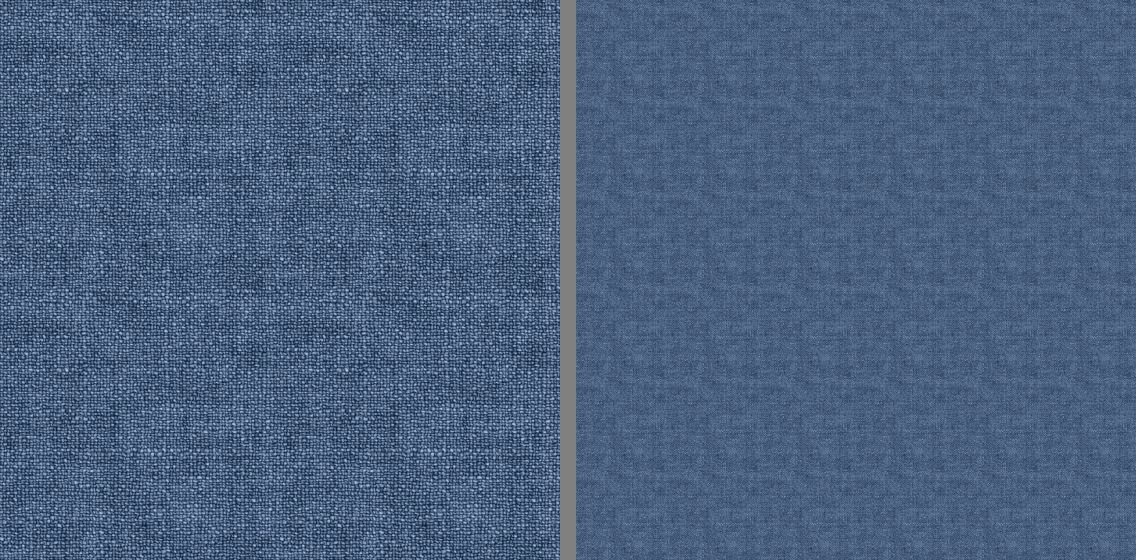
Left: one tile. Right: repeated 3 by 3.
A WebGL 2 fragment shader for this texture:

```glsl
#version 300 es
precision highp float;

uniform vec2 u_resolution;
out vec4 fragColor;

const float PI = 3.1415927;
const vec2 REPEATS = vec2(2.0);          // cloth panels across and down
const vec2 THREADS = vec2(78.0, 86.0);   // warp and weft threads per panel, both even
const float TWIST = 0.22;                // slant of the spun yarn on each stitch
const vec3 SHADOW_BLUE = vec3(0.10, 0.18, 0.29);
const vec3 PALE_BLUE = vec3(0.53, 0.63, 0.76);
const vec3 DUSTY_MAUVE = vec3(0.50, 0.49, 0.58);

float hash(vec2 p, float seed) {
    vec3 h = fract(vec3(p.xyx + seed) * 0.1031);
    h += dot(h, h.yzx + 33.33);
    return fract((h.x + h.y) * h.z);
}

float cornerSlope(vec2 corner, vec2 offset, vec2 period, float seed) {
    float angle = 2.0 * PI * hash(mod(corner, period), seed);
    return dot(vec2(cos(angle), sin(angle)), offset);
}

// Gradient noise that wraps after a whole number of cells
float gradientNoise(vec2 p, vec2 period, float seed) {
    vec2 i = floor(p);
    vec2 f = p - i;
    vec2 s = f * f * f * (f * (f * 6.0 - 15.0) + 10.0);
    vec2 e = vec2(1.0, 0.0);
    float low = mix(cornerSlope(i, f, period, seed),
                    cornerSlope(i + e.xy, f - e.xy, period, seed), s.x);
    float high = mix(cornerSlope(i + e.yx, f - e.yx, period, seed),
                     cornerSlope(i + e.xx, f - e.xx, period, seed), s.x);
    return mix(low, high, s.y);
}

float panelNoise(vec2 uv, vec2 cells, float seed) {
    return gradientNoise(uv * cells, cells, seed);
}

// Height of a round thread that rises over and dips under its crossings
float threadHeight(float across, float along, float side, float halfWidth) {
    float profile = 1.0 - smoothstep(0.08, halfWidth, abs(across + TWIST * along));
    return profile * (0.45 + 0.55 * side * cos(PI * along));
}

// Long thickened runs, confined to single threads
float slub(float along, float thread, float runs, float count, float seed) {
    float n = gradientNoise(vec2(along * runs, thread + 0.5), vec2(runs, count), seed);
    return smoothstep(0.20, 0.50, n);
}

vec3 linen(vec2 uv) {
    // Threads run nearly straight; mainly their spacing varies
    vec2 drift = 0.8 * vec2(panelNoise(uv, vec2(14.0, 3.0), 3.0),
                            panelNoise(uv, vec2(3.0, 16.0), 17.0));
    drift += 0.5 * vec2(panelNoise(uv, vec2(47.0, 53.0), 29.0),
                        panelNoise(uv, vec2(41.0, 47.0), 41.0));
    vec2 grid = uv * THREADS + drift;
    vec2 cell = floor(grid);
    vec2 local = grid - cell - 0.5;
    vec2 id = mod(cell, THREADS);

    // Plain weave: bright weft stitches alternate with deeper warp ones
    float side = 1.0 - 2.0 * mod(cell.x + cell.y, 2.0);
    float weftSlub = slub(uv.x, id.y, 9.0, THREADS.y, 53.0);
    float warpSlub = slub(uv.y, id.x, 9.0, THREADS.x, 67.0);
    float weftTone = hash(vec2(id.y, 5.0), 71.0);
    float warpTone = hash(vec2(id.x, 9.0), 83.0);
    float weft = threadHeight(local.y, local.x, side, 0.52 + 0.08 * weftTone + 0.1 * weftSlub);
    float warp = threadHeight(local.x, local.y, -side, 0.50 + 0.08 * warpTone + 0.1 * warpSlub);
    warp *= 0.74;
    bool weftOnTop = weft > warp;
    float body = max(weft, warp);
    float thickening = weftOnTop ? weftSlub : warpSlub;
    float threadTone = weftOnTop ? weftTone : warpTone;
    float stitchTone = hash(id, 97.0);

    // Spun fibres, worn clouds and faint uneven dyeing both ways
    float fibre = panelNoise(uv, vec2(150.0, 160.0), 109.0);
    float mottle = panelNoise(uv, vec2(61.0, 67.0), 117.0);
    float cloud = panelNoise(uv, vec2(5.0, 7.0), 127.0)
                + 0.6 * panelNoise(uv, vec2(19.0, 23.0), 139.0);
    float band = panelNoise(uv, vec2(2.0, 15.0), 151.0)
               + 0.7 * panelNoise(uv, vec2(17.0, 3.0), 157.0);
    float streak = smoothstep(0.34, 0.56, panelNoise(uv, vec2(11.0, 64.0), 163.0));
    float knot = smoothstep(0.965, 1.0, hash(id, 179.0));

    float tone = -0.15 + 1.22 * body;
    tone += 0.22 * (stitchTone - 0.5) + 0.12 * (threadTone - 0.5);
    tone += 0.50 * fibre + 0.22 * mottle + 0.12 * cloud + 0.08 * band;
    tone += (0.3 + 0.7 * body) * (0.14 * thickening + 0.16 * streak + 0.30 * knot);
    tone += 0.12 * local.y;

    vec3 colour = mix(SHADOW_BLUE, PALE_BLUE, clamp(tone, -0.1, 1.3));
    float mauve = smoothstep(0.90, 1.0, hash(id, 193.0)) * body;
    return mix(colour, DUSTY_MAUVE, 0.35 * mauve);
}

void main() {
    // Average nine samples to smooth the fine weave
    vec3 sum = vec3(0.0);
    for (int y = -1; y <= 1; y++) {
        for (int x = -1; x <= 1; x++) {
            vec2 point = (gl_FragCoord.xy + vec2(x, y) / 3.0) / u_resolution;
            sum += linen(fract(point * REPEATS));
        }
    }
    fragColor = vec4(sum / 9.0, 1.0);
}
```
